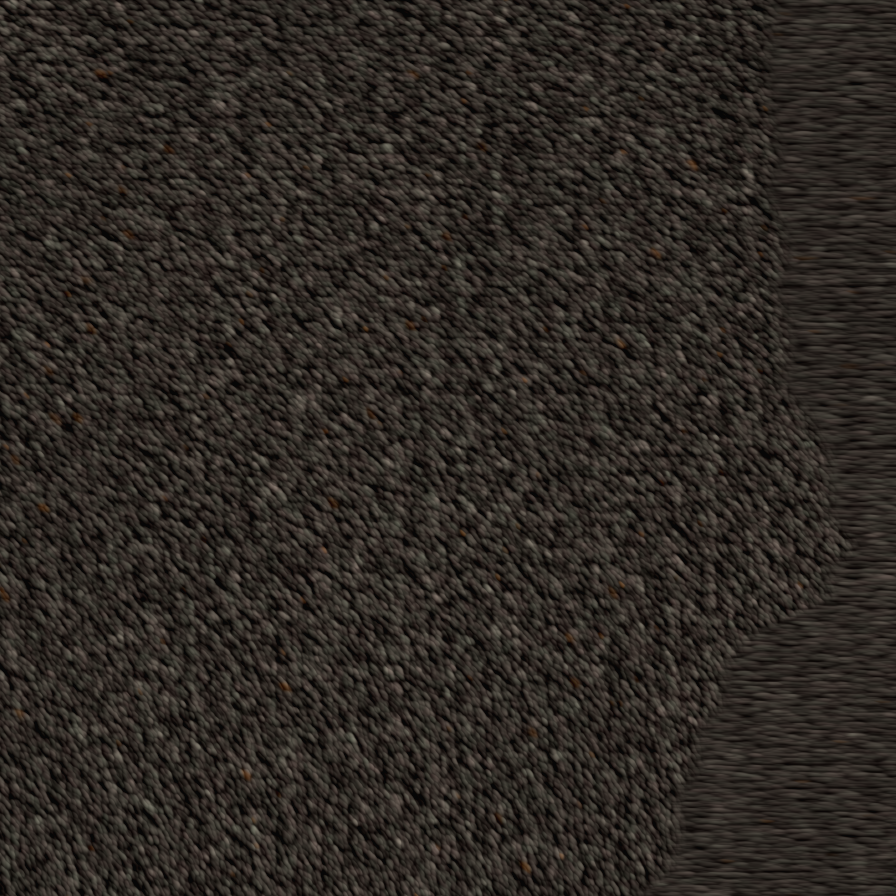
This texture is drawn by a Shadertoy shader. Its source:

```glsl
// Dark asphalt: fine slanted stone grains beside a smoother, streaked strip.

const vec3  BASE_COLOR    = vec3(0.197, 0.174, 0.157);
const vec3  RELIEF_COLOR  = vec3(0.190, 0.184, 0.170);
const vec3  WARM_TINT     = vec3(1.04, 0.98, 0.99);
const vec3  COOL_TINT     = vec3(0.96, 1.03, 0.99);
const vec3  OCHRE_TINT    = vec3(1.40, 1.00, 0.65);
const float COARSE_CELLS  = 100.0;             // grains across the canvas
const float FINE_CELLS    = 175.0;
const vec2  STREAK_CELLS  = vec2(62.0, 150.0);
const vec2  GRAIN_SQUEEZE = vec2(0.75, 1.40);  // along and across a grain
const float GRAIN_SHARP   = 7.0;
const float FACET_LIGHT   = 0.95;
const float CREVICE       = 0.05;
const float MEAN_RELIEF   = 0.89;
const float GRAIN_GAIN    = 1.85;
const float STREAK_GAIN   = 1.15;
const float SLANT_BOTTOM  = -58.0;             // degrees
const float SLANT_TOP     = -28.0;
const float STREAK_SLANT  = -8.0;

float hash(vec2 p) {
    return fract(sin(dot(p, vec2(127.1, 311.7))) * 43758.5453);
}

float valueNoise(vec2 p) {
    vec2 i = floor(p), f = fract(p);
    f = f * f * (3.0 - 2.0 * f);
    return mix(mix(hash(i), hash(i + vec2(1, 0)), f.x),
               mix(hash(i + vec2(0, 1)), hash(i + vec2(1, 1)), f.x), f.y);
}

// Soft elliptical stones, each lit on its upper flank, with dark gaps between.
vec3 grains(vec2 p, float slant, float seed) {
    vec2 cell = floor(p);
    vec2 axis = vec2(cos(slant), sin(slant));
    vec3 sum = vec3(0.0);
    float cover = CREVICE;
    for (int y = -1; y <= 1; y++) {
        for (int x = -1; x <= 1; x++) {
            vec2 id = cell + vec2(x, y);
            vec2 key = id + seed;
            vec2 jitter = vec2(hash(key), hash(key + 37.3));
            vec2 d = p - id - 0.1 - 0.8 * jitter;
            vec2 q = vec2(dot(d, axis), dot(d, vec2(-axis.y, axis.x)));
            q *= GRAIN_SQUEEZE;
            float weight = exp(-GRAIN_SHARP * dot(q, q));

            float tone = mix(0.6, 1.35, hash(key + 71.9));
            tone += pow(hash(key + 113.5), 12.0);
            float hue = hash(key + 151.7);
            vec3 tint = mix(WARM_TINT, COOL_TINT, hue);
            tint = mix(tint, OCHRE_TINT, step(0.988, hue));

            sum += weight * (tone * tint + FACET_LIGHT * q.y);
            cover += weight;
        }
    }
    return sum / cover;
}

// Ragged border where the streaked strip begins.
float stripEdge(float y) {
    float lower = 0.73 + 0.32 * y;
    float upper = 0.94 - 0.07 * smoothstep(0.42, 0.62, y);
    float ragged = valueNoise(vec2(y * 28.0, 3.0)) - 0.5;
    return mix(lower, upper, smoothstep(0.28, 0.34, y)) + 0.03 * ragged;
}

void mainImage(out vec4 fragColor, in vec2 fragCoord) {
    vec2 uv = fragCoord / iResolution.xy;

    // Two sizes of stone, steeper towards the bottom
    float slant = radians(mix(SLANT_BOTTOM, SLANT_TOP, uv.y));
    vec3 stone = 0.55 * grains(uv * COARSE_CELLS, slant, 5.0)
               + 0.45 * grains(uv * FINE_CELLS, slant, 19.0);
    vec3 stoneRelief = GRAIN_GAIN * (stone - MEAN_RELIEF);

    // Smeared stones of the strip
    float flatSlant = radians(STREAK_SLANT);
    vec3 streak = 0.6 * grains(uv * STREAK_CELLS, flatSlant, 43.0)
                + 0.4 * grains(uv * STREAK_CELLS * 1.5, flatSlant, 61.0);
    vec3 streakRelief = STREAK_GAIN * (streak - MEAN_RELIEF);

    float edge = stripEdge(uv.y);
    float strip = smoothstep(edge - 0.015, edge + 0.015, uv.x);
    vec3 relief = mix(stoneRelief, streakRelief, strip);

    // Broad worn patches
    float patches = valueNoise(uv * 5.0) + 0.5 * valueNoise(uv * 13.0 + 7.0) - 0.75;
    float wear = 1.0 + 0.10 * patches - 0.06 * strip + 0.04 * (0.5 - uv.y);

    vec3 color = (BASE_COLOR + RELIEF_COLOR * relief) * wear;
    fragColor = vec4(clamp(color, 0.025, 1.0), 1.0);
}
```
